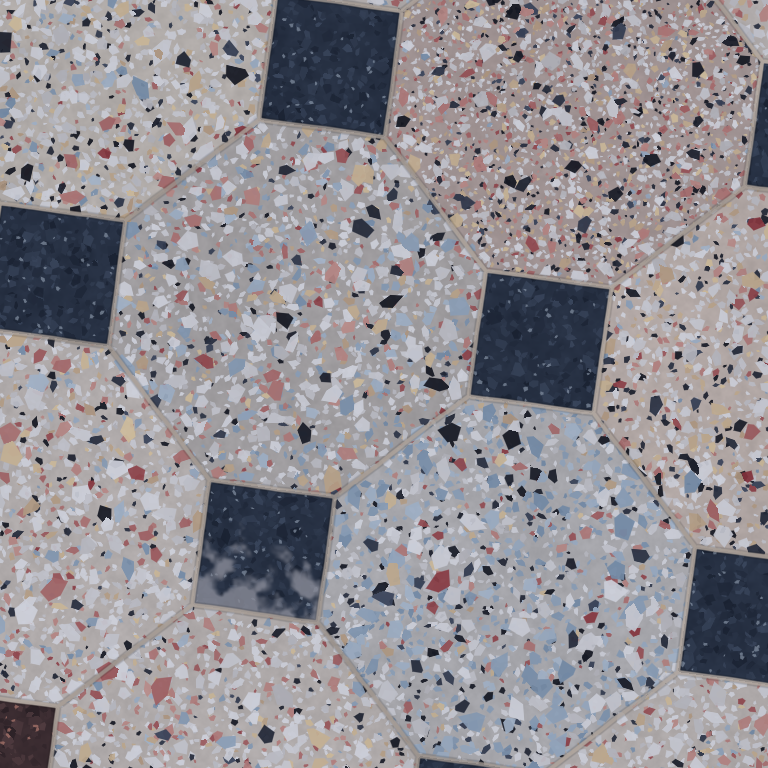
Give the GLSL for this texture, as a WebGL 2 fragment shader.

```glsl
#version 300 es
precision highp float;

uniform vec2 u_resolution;
out vec4 outColor;

#define PITCH 0.4515
#define TILT 0.648
#define ANCHOR vec2(0.703, 0.555)
#define SQUARE_HALF 0.0825
#define JOINT_HALF 0.0027
#define CHIP_DENSITY 34.0
#define JOINT_COLOR vec3(0.68, 0.64, 0.61)
#define NAVY_DEEP vec3(0.09, 0.12, 0.18)
#define NAVY_PALE vec3(0.24, 0.29, 0.38)
#define STAIN_COLOR vec3(0.52, 0.53, 0.58)

vec3 hash3(vec2 p) {
    vec3 q = fract(p.xyx * vec3(0.1031, 0.1030, 0.0973));
    q += dot(q, q.yxz + 33.33);
    return fract((q.xxy + q.yzz) * q.zyx);
}

float noise(vec2 p) {
    vec2 i = floor(p), f = fract(p);
    f *= f * (3.0 - 2.0 * f);
    return mix(mix(hash3(i).x, hash3(i + vec2(1, 0)).x, f.x),
               mix(hash3(i + vec2(0, 1)).x, hash3(i + 1.0).x, f.x), f.y);
}

float fbm(vec2 p) {
    return 0.55 * noise(p) + 0.3 * noise(p * 2.1 + 7.0) + 0.15 * noise(p * 4.3 + 19.0);
}

mat2 rotate(float a) {
    return mat2(cos(a), -sin(a), sin(a), cos(a));
}

// Scattered irregular polygons: coverage, tone and shade of the topmost chip
vec3 chips(vec2 p, float density, float fill, float seed) {
    float px = 0.8 * density / u_resolution.y;
    p *= density;
    vec3 best = vec3(0.0);
    for (int n = 0; n < 9; n++) {
        vec2 cell = floor(p) + vec2(n % 3 - 1, n / 3 - 1);
        vec3 place = hash3(cell + seed), form = hash3(cell + seed + 71.7);
        if (place.z > fill) continue;
        vec2 d = rotate(6.283 * form.x) * (p - cell - place.xy);
        d.y *= mix(1.0, 1.9, form.y);
        float radius = mix(0.25, 0.56, form.z), edge = -1.0;
        for (int s = 0; s < 5; s++) {
            vec3 side = hash3(cell + seed + 13.3 * float(s + 1));
            float a = 1.2566 * (float(s) + 0.6 * side.x);
            edge = max(edge, dot(d, vec2(cos(a), sin(a))) - radius * mix(0.6, 1.05, side.y));
        }
        float cover = 1.0 - smoothstep(-px, px, edge);
        if (cover > best.x) best = vec3(cover, place.z / fill, fract(form.y * 53.0 + form.z));
    }
    return best;
}

// Limits are the cumulative shares of white, blue, red and dark stone
vec3 stone(float tone, float shade, vec4 limits) {
    if (tone < limits.x) return mix(vec3(0.66, 0.66, 0.69), vec3(0.80, 0.81, 0.85), sqrt(shade));
    if (tone < limits.y) return mix(vec3(0.44, 0.53, 0.64), vec3(0.64, 0.70, 0.78), shade);
    if (tone < limits.z) return mix(vec3(0.50, 0.18, 0.22), vec3(0.71, 0.54, 0.53), sqrt(shade));
    if (tone < limits.w) return mix(vec3(0.08, 0.09, 0.13), vec3(0.23, 0.27, 0.36), shade * shade);
    return mix(vec3(0.66, 0.57, 0.49), vec3(0.79, 0.72, 0.60), shade);
}

// Each octagon has its own cement and aggregate
vec3 octagon(vec2 p, vec2 id) {
    vec3 cement = vec3(0.68, 0.66, 0.66);
    vec4 limits = vec4(0.56, 0.63, 0.82, 0.91);
    float density = CHIP_DENSITY;
    if (id == vec2(-1, 0)) {
        cement = vec3(0.62, 0.61, 0.62); limits = vec4(0.46, 0.66, 0.81, 0.90);
    } else if (id == vec2(0, 0)) {
        cement = vec3(0.62, 0.57, 0.57); limits = vec4(0.47, 0.49, 0.68, 0.85); density *= 1.4;
    } else if (id == vec2(-1, -1)) {
        cement = vec3(0.65, 0.65, 0.67); limits = vec4(0.36, 0.76, 0.83, 0.96);
    } else if (id == vec2(0, -1)) {
        cement = vec3(0.69, 0.65, 0.64); limits = vec4(0.47, 0.50, 0.60, 0.82);
    } else if (id == vec2(-1, 1)) {
        cement = vec3(0.69, 0.67, 0.66); limits = vec4(0.52, 0.62, 0.74, 0.89);
    }
    vec3 color = cement * (0.95 + 0.1 * fbm(p * 90.0));
    for (int i = 0; i < 3; i++) {
        float scale = density * exp2(1.5 - 0.75 * float(i));
        vec3 c = chips(p, scale, 0.72 - 0.1 * float(i), 31.0 * float(i + 1));
        color = mix(color, stone(c.y, c.z, limits), 0.93 * c.x);
    }
    return color * (0.97 + 0.06 * fbm(p * 7.0));
}

// Dark inset with fine angular aggregate, pale specks and uneven wear
vec3 inset(vec2 p, vec2 local, vec2 id) {
    vec3 color = mix(NAVY_DEEP, NAVY_PALE, 0.25 + 0.3 * fbm(p * 60.0));
    vec3 fine = chips(p, 82.0, 0.9, 5.0), large = chips(p, 48.0, 0.8, 47.0);
    color = mix(color, mix(NAVY_DEEP, NAVY_PALE, fine.z), 0.8 * fine.x);
    color = mix(color, mix(NAVY_DEEP, NAVY_PALE, 0.9 * large.z), 0.8 * large.x);
    color = mix(color, vec3(0.52, 0.57, 0.64), 0.7 * chips(p, 150.0, 0.06, 83.0).x);
    if (id == vec2(-2, 0)) color = color * vec3(1.25, 0.8, 0.65) + vec3(0.04, 0.02, 0.02);
    if (id == vec2(-1, 0)) {
        float worn = -local.y / SQUARE_HALF + 2.2 * (fbm(p * 38.0) - 0.5);
        color = mix(color, STAIN_COLOR, 0.85 * smoothstep(0.15, 0.85, worn));
    }
    return color;
}

void main() {
    vec2 p = gl_FragCoord.xy / u_resolution.y;
    float px = 1.0 / u_resolution.y;

    // Tilted lattice: insets at the nodes, octagons in the cells
    vec2 wobble = 0.0025 * (vec2(fbm(p * 16.0), fbm(p * 16.0 + 40.0)) - 0.5);
    vec2 grid = rotate(-TILT) * (p + wobble - ANCHOR) / PITCH;
    grid = vec2(dot(p + wobble - ANCHOR, vec2(cos(TILT), sin(TILT))),
                dot(p + wobble - ANCHOR, vec2(-sin(TILT), cos(TILT)))) / PITCH;
    vec2 node = round(grid), offset = (grid - node) * PITCH;
    vec2 local = vec2(offset.x - offset.y, offset.x + offset.y) * 0.7071;
    vec2 q = abs(local) - SQUARE_HALF + 0.004;
    float square = length(max(q, 0.0)) + min(max(q.x, q.y), 0.0) - 0.004;

    vec3 color = square < 0.0 ? inset(p, local, node) : octagon(p, floor(grid));

    // Thin strips with a soft dark rim
    float seam = square < 0.0 ? 1.0 : min(abs(offset.x), abs(offset.y));
    float joint = min(abs(square), seam);
    color *= 1.0 - 0.18 * (1.0 - smoothstep(JOINT_HALF, 2.2 * JOINT_HALF, joint));
    float strip = 1.0 - smoothstep(JOINT_HALF - px, JOINT_HALF + px, joint);
    vec3 metal = JOINT_COLOR * (0.85 + 0.25 * fbm(p * 9.0 + 3.0));
    color = mix(color, metal, strip * (0.75 + 0.25 * noise(p * 12.0)));
    outColor = vec4(color, 1.0);
}
```
